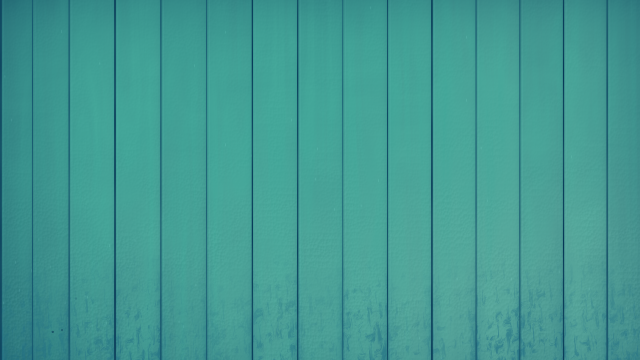
Give the GLSL for this texture, as a WebGL 2 fragment shader.

```glsl
#version 300 es
precision highp float;
// Weathered teal wall of vertical painted boards with dark seams and worn feet.

uniform vec2 u_resolution;
out vec4 outColor;

#define PAINT vec3(0.265, 0.655, 0.602)
#define FADED vec3(0.345, 0.660, 0.612)
#define SHADE vec3(0.100, 0.350, 0.420)
#define WORN vec3(0.120, 0.430, 0.520)
#define SEAM vec3(0.030, 0.220, 0.340)
#define FIRST_SEAM 0.1797
#define BOARD_WIDTH 0.0699
#define SEAM_HALF_WIDTH 0.0009
#define GRAIN 0.030
#define WEAR 0.42

vec2 hash2(vec2 p) {
    vec2 q = vec2(dot(p, vec2(127.1, 311.7)), dot(p, vec2(269.5, 183.3)));
    return fract(sin(q) * 43758.5);
}

// Distance to the nearest scattered point, with that cell's random value.
vec2 cellular(vec2 p) {
    vec2 cell = floor(p), best = vec2(9.0, 0.0);
    for (int y = -1; y <= 1; y++)
        for (int x = -1; x <= 1; x++) {
            vec2 c = cell + vec2(x, y), h = hash2(c);
            float d = length(c + h - p);
            if (d < best.x) best = vec2(d, hash2(c + 17.0).x);
        }
    return best;
}

// Layered, warped sines, roughly -1 to 1.
float mottle(vec2 p) {
    float sum = 0.0, amp = 0.55;
    for (int i = 0; i < 5; i++) {
        p = mat2(0.8, 0.6, -0.6, 0.8) * p * 1.6 + 1.7;
        p += 0.7 * sin(p.yx * 1.3);
        sum += amp * sin(p.x) * cos(p.y);
        amp *= 0.7;
    }
    return sum;
}

// Seam positions: slightly wider boards mid-wall, narrower ones at far left.
float seamX(float i) {
    float k = max(-1.0 - i, 0.0);
    return FIRST_SEAM + BOARD_WIDTH * i + 0.0065 * sin(i * 0.2856)
         + 0.0104 * k + 0.0039 * k * k;
}

// Shadow falling in from the four borders.
float borderShade(vec2 uv) {
    return 0.40 * exp(-uv.x / 0.09) + 0.30 * exp((uv.x - 1.0) / 0.07)
         + 0.34 * exp((uv.y - 1.0) / 0.10) + 0.16 * exp(-uv.y / 0.10)
         + 0.16 * smoothstep(0.5, 0.0, uv.x) * smoothstep(0.6, 0.0, uv.y);
}

void main() {
    vec2 uv = gl_FragCoord.xy / u_resolution;
    vec2 p = gl_FragCoord.xy / u_resolution.x;
    float pixel = 1.0 / u_resolution.x;

    // Nearest seam and the board this point lies on.
    float offset = 9.0, seam = 0.0, board = -4.0;
    for (float i = -3.0; i < 13.0; i++) {
        float d = p.x - seamX(i);
        if (abs(d) < abs(offset)) { offset = d; seam = i; }
        if (d > 0.0) board = i;
    }
    vec2 tone = hash2(vec2(board, 5.0));
    vec2 local = p + vec2(board * 3.7, tone.x * 9.0);

    // Paint: faded toward the lower right, brushed lengthwise.
    float fade = smoothstep(0.75, 0.05, uv.y) * (0.35 + 0.6 * uv.x)
               + 0.4 * smoothstep(0.5, 0.9, uv.x);
    float streak = mottle(local * vec2(45.0, 4.0));
    vec3 color = mix(PAINT, FADED, clamp(fade + 0.2 * streak, 0.0, 1.0));
    float shade = borderShade(uv) + 0.08 * (tone.y - 0.4)
                + 0.05 * streak + 0.03 * mottle(local * 14.0);
    color = mix(color, SHADE, clamp(shade, 0.0, 0.9));

    // Fine bumps lit from the upper left, in uneven patches.
    vec2 bumpP = local * vec2(230.0, 200.0);
    float bump = cellular(bumpP).x - cellular(bumpP + vec2(-0.25, 0.3)).x;
    float patches = 0.7 + 0.5 * mottle(local * 22.0 + 4.0);
    color += GRAIN * bump * patches * (0.5 + 0.9 * smoothstep(0.75, 0.1, uv.y));

    // Worn feet: faint scuffs and speckles, strongest beside the seams.
    float foot = smoothstep(0.36, 0.0, uv.y);
    float nearSeam = exp(-abs(offset) / 0.008);
    float scuff = mottle(local * vec2(170.0, 75.0)) + 0.5 * mottle(local * vec2(40.0, 14.0));
    float stain = smoothstep(0.1, 1.3, scuff + 0.4 * nearSeam + 0.25 * foot);
    color = mix(color, WORN, WEAR * foot * stain * (0.5 + tone.x));
    color = mix(color, WORN, 0.30 * foot * nearSeam);

    // Rare pale nicks and a few dark pits toward the left.
    vec2 nick = cellular(local * vec2(60.0, 26.0));
    color += 0.04 * step(0.95, nick.y) * smoothstep(0.09, 0.02, nick.x);
    vec2 pit = cellular(p * 24.0 + 3.0);
    float pitMask = step(0.9, pit.y) * smoothstep(0.06, 0.025, pit.x);
    color = mix(color, SEAM, 0.8 * pitMask * smoothstep(0.15, 0.05, uv.x));

    // Seams: soft shadow and a soft-edged core, dark or merely blue by turns.
    float depth = 0.5 + 0.5 * cos(seam * 1.848);
    float halfWidth = SEAM_HALF_WIDTH * mix(0.8, 1.25, depth);
    float blur = max(pixel, 0.0016);
    float core = 1.0 - smoothstep(-0.5, 0.5, (abs(offset) - halfWidth) / blur);
    color = mix(color, SHADE, 0.18 * exp(-abs(offset) / 0.003));
    color += 0.02 * exp(-pow((offset - 0.0040) / 0.0012, 2.0));
    vec3 groove = mix(mix(SEAM, WORN, 0.5), SEAM, depth);
    float wander = 0.06 * sin(p.y * 23.0 + seam) + 0.05 * sin(p.y * 71.0 + seam * 2.0);
    color = mix(color, groove, core * (mix(0.78, 0.92, depth) + wander));

    outColor = vec4(clamp(color, 0.0, 1.0), 1.0);
}
```
